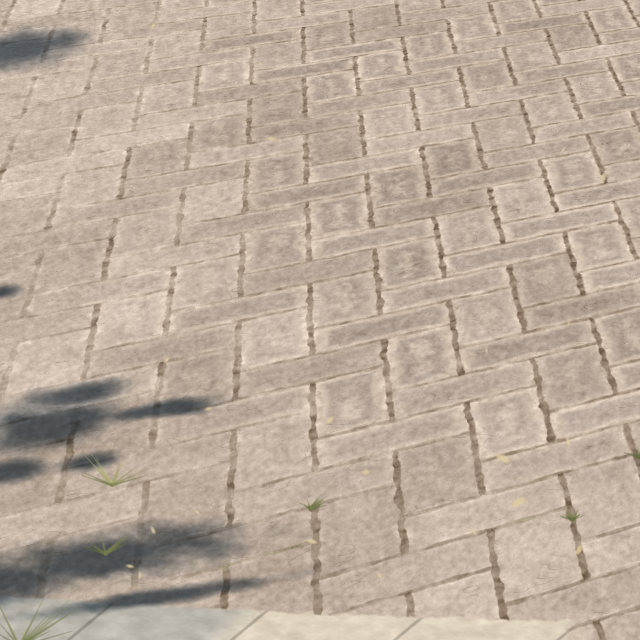
Write a Shadertoy shader that draws this texture.

```glsl
// Sunlit herringbone paving seen at an angle, with leaf shadows, a pale kerb and weeds.
// Canvas points are projected back onto the ground plane, where 2:1 bricks are laid out;
// wear comes from gradient noise, and loose litter is laid over in canvas space.

vec2 hash2(vec2 p) {
    vec3 a = fract(p.xyx * vec3(.1031, .1030, .0973));
    a += dot(a, a.yzx + 33.33);
    return fract((a.xx + a.yz) * a.zy);
}

float gradientAt(vec2 cell, vec2 offset) {
    return dot(hash2(cell) * 2. - 1., offset);
}

float noise(vec2 p) {
    vec2 i = floor(p), f = fract(p), e = vec2(0, 1);
    vec2 s = f * f * f * (f * (f * 6. - 15.) + 10.);
    return mix(mix(gradientAt(i, f), gradientAt(i + e.yx, f - e.yx), s.x),
               mix(gradientAt(i + e, f - e), gradientAt(i + 1., f - 1.), s.x), s.y);
}

float fbm(vec2 p) {
    float sum = 0., amp = .6;
    for (int i = 0; i < 4; i++) {
        sum += amp * noise(p);
        p = mat2(1.6, 1.2, -1.2, 1.6) * p + 7.3;
        amp *= .55;
    }
    return sum;
}

// Ground plane coordinates, one unit per brick width
vec2 toGround(vec2 q) {
    mat2 m = mat2(vec2(.1322, -.0156) - .021 * q, vec2(.0126, -.0275) - .0282 * q);
    return inverse(m) * (q - vec2(.612, .6576));
}

vec3 paving(vec2 q) {
    vec2 p = toGround(q);
    vec2 blur = fwidth(p);
    float grain = fbm(p * vec2(9, 6)), speck = fbm(q * 95.);
    p += .045 * vec2(noise(p * 2.3), noise(p * 2.3 + 40.));
    p += .025 * vec2(noise(p * 8.), noise(p * 8. + 40.));

    // Herringbone: two cells of each row lie flat, the next two stand upright
    vec2 cell = floor(p);
    float k = mod(cell.x - cell.y, 4.);
    bool flatBrick = k < 1.5;
    vec2 halfSize = flatBrick ? vec2(1, .5) : vec2(.5, 1);
    vec2 origin = cell - vec2(k > .5 && k < 1.5, k > 1.5 && k < 2.5);
    vec2 inset = halfSize - abs(p - origin - halfSize);
    float edge = min(inset.x, inset.y);
    vec2 rnd = hash2(origin + 71.);

    float blotch = fbm(p * vec2(2.6, 1.7) + rnd * 9.);
    vec3 color = vec3(.770, .702, .640) + (rnd.x - .5) * .075;
    color += blotch * .11 + grain * .12 + speck * .13 + .10 * fbm(p * .45 + 3.);
    color += .035 * smoothstep(.5, 0., q.x) * smoothstep(.8, .1, q.y);

    // Worn pale rim around a grey centre, often with a pale core
    float wear = (.25 + .75 * rnd.y) * smoothstep(.85, .6, q.y) * smoothstep(-.1, .55, q.x);
    float ring = smoothstep(.10, .26, edge + blotch * .3 + grain * .1);
    float core = flatBrick ? 0. : smoothstep(.30, .52, edge + blotch * .25 + grain * .1);
    color += wear * mix(vec3(.06, .056, .05), vec3(-.08, -.075, -.065), ring * (1. - .6 * core));

    // Pale chipped edges, and sparse dark pits and scratches
    float arris = smoothstep(.16, .06, edge) * smoothstep(-.05, .3, noise(p * 2.5 + 8.) + grain * .4);
    color += .06 * arris;
    float scratch = smoothstep(.045, 0., abs(noise(p * vec2(3, 4) + rnd * 20.)));
    color -= .07 * scratch * smoothstep(.05, .35, noise(p * 2.2 + 60.));
    color -= .09 * smoothstep(.28, .45, speck + .3 * blotch);

    // Joints: sandy and broad across the view, thin and broken along it
    vec2 width = vec2(.042, .050) * (1. + .9 * noise(p * 3.));
    vec2 gap = 1. - smoothstep(width - blur, width + blur, inset);
    float open = smoothstep(-.25, .25, fbm(p * 1.1 + 20.) + .5 * q.x - .15);
    float chips = smoothstep(-.3, .15, noise(p * 3.3) + grain * .5);
    float joint = max(gap.x * mix(.25, .9, open) * mix(.65, 1., chips),
                      gap.y * mix(.12, .62, open) * mix(.3, 1., chips));
    vec3 sand = mix(vec3(.55, .475, .40), vec3(.47, .46, .30),
                    smoothstep(.15, .45, noise(p * .9)) * smoothstep(.6, .9, q.y));
    sand -= .14 * smoothstep(-.05, .25, noise(p * 4.5 + 30.));
    return mix(color, sand + speck * .2, joint);
}

vec3 kerb(vec2 q, vec3 color) {
    float top = .931 + .07 * q.x - .03 * q.x * q.x + .009 * fbm(q * 40.);
    float mask = smoothstep(-.003, .003, q.y - top) * smoothstep(.93, .87, q.x + .06 * fbm(q * 30.));
    vec3 stone = vec3(.87, .82, .74) + .18 * fbm(q * vec2(25, 50));
    stone *= mix(vec3(.84, .87, .91), vec3(1), smoothstep(.34, .42, q.x + q.y - .96));
    float seam = abs(fract((q.x + 1.2 * (q.y - .96) - .41) / .255 + .5) - .5) * .255;
    stone *= 1. - .2 * smoothstep(.006, .001, seam);
    return mix(color, stone, mask);
}

// Soft foliage shadows: centre and radii of each patch
float shade(vec2 q) {
    vec4 patches[10] = vec4[](
        vec4(.03, .08, .085, .028), vec4(0, .457, .03, .010), vec4(.07, .665, .12, .036),
        vec4(.12, .618, .07, .018), vec4(.25, .640, .09, .013), vec4(.02, .735, .05, .018),
        vec4(.135, .722, .045, .014), vec4(.17, .87, .20, .036), vec4(.25, .932, .19, .012),
        vec4(0, .91, .13, .034));
    float ragged = .8 * fbm(q * vec2(11, 26)), dark = 0.;
    for (int i = 0; i < 10; i++) {
        vec2 d = q - patches[i].xy;
        d.y += .15 * d.x;
        dark = max(dark, smoothstep(-.5, .7, 1. - length(d / patches[i].zw) + ragged));
    }
    return dark;
}

void mainImage(out vec4 fragColor, in vec2 fragCoord) {
    vec2 q = fragCoord / iResolution.xy;
    q.y = 1. - q.y; // work downwards from the far edge
    float soft = .0012 + .5 / iResolution.y;
    vec3 color = kerb(q, paving(q));
    color *= mix(vec3(1), vec3(.40, .46, .52), shade(q));

    // Fallen leaves, larger and denser near the viewer
    for (int i = 0; i < 26; i++) {
        vec2 a = hash2(vec2(i, 5)), b = hash2(vec2(i, 19));
        vec2 d = q - vec2(.15 + .8 * a.x, 1. - .95 * a.y * a.y - .1);
        float t = b.x * 3.14, size = (.004 + .009 * b.y * b.y) * (.5 + .6 * q.y);
        d = mat2(cos(t), sin(t), -sin(t), cos(t)) * d;
        float leaf = (length(d / vec2(1, .45)) - size) * .45;
        color = mix(color, vec3(.88, .80, .63), .85 * smoothstep(soft, -soft, leaf));
    }

    // Weeds: fans of tapering blades, given by root and height
    vec3 weeds[6] = vec3[](vec3(.175, .758, .055), vec3(.165, .865, .035), vec3(.485, .795, .024),
                           vec3(.895, .812, .018), vec3(1, .715, .022), vec3(.03, 1.01, .085));
    for (int i = 0; i < 6; i++) for (int j = 0; j < 15; j++) {
        vec2 r = hash2(vec2(j, i * 7 + 3)), d = q - weeds[i].xy;
        vec2 tip = weeds[i].z * vec2(2.2 * r.x - 1.1, -.2 - .7 * r.y);
        float along = clamp(dot(d, tip) / dot(tip, tip), 0., 1.);
        float blade = length(d - tip * along) - .002 * (1. - along);
        vec3 green = mix(vec3(.36, .40, .24), vec3(.76, .74, .50), i == 0 ? r.y : r.y * .4);
        color = mix(color, green, .6 * smoothstep(soft, -soft, blade));
    }
    fragColor = vec4(color, 1);
}
```
